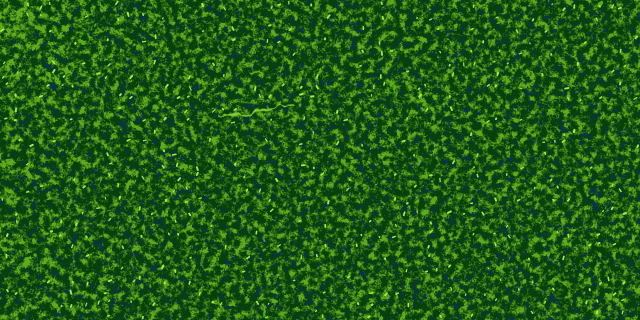
Reproduce this texture procedurally as a Shadertoy shader.

```glsl
#define BLOB_FREQ 48.0
#define GRAIN_FREQ 250.0
#define SPECK_FREQ 100.0
#define FLECK_CELLS 28.0
#define FLECK_SHARE 0.24
#define DARK vec3(0.03, 0.25, 0.04)
#define MID vec3(0.11, 0.35, 0.06)
#define LIGHT vec3(0.23, 0.49, 0.09)
#define BRIGHT vec3(0.37, 0.67, 0.11)
#define BLUE vec3(0.04, 0.19, 0.36)
#define FLECK vec3(0.66, 0.96, 0.26)

float hash(vec2 p) {
    vec3 q = fract(p.xyx * 0.1031);
    q += dot(q, q.yzx + 33.33);
    return fract((q.x + q.y) * q.z);
}

// Value noise with zero mean and unit deviation
float noise(vec2 p) {
    vec2 cell = floor(p), f = fract(p);
    f = f * f * (3.0 - 2.0 * f);
    float low = mix(hash(cell), hash(cell + vec2(1, 0)), f.x);
    float high = mix(hash(cell + vec2(0, 1)), hash(cell + vec2(1, 1)), f.x);
    return (mix(low, high, f.y) - 0.5) / 0.2145;
}

float slope(vec2 corner, vec2 offset) {
    float angle = 6.2832 * hash(corner);
    return dot(vec2(cos(angle), sin(angle)), offset);
}

// Gradient noise with unit deviation: evenly sized blobs, little broad drift
float blobNoise(vec2 p) {
    vec2 cell = floor(p), f = fract(p), e = vec2(0, 1);
    vec2 u = f * f * (3.0 - 2.0 * f);
    float low = mix(slope(cell, f), slope(cell + e.yx, f - e.yx), u.x);
    float high = mix(slope(cell + e, f - e), slope(cell + e.yy, f - e.yy), u.x);
    return mix(low, high, u.y) / 0.211;
}

vec2 rotate(vec2 p, float angle) {
    float c = cos(angle), s = sin(angle);
    return vec2(c * p.x - s * p.y, s * p.x + c * p.y);
}

float segmentDistance(vec2 p, vec2 a, vec2 b) {
    vec2 along = b - a;
    return length(p - a - along * clamp(dot(p - a, along) / dot(along, along), 0.0, 1.0));
}

// Mottled foliage: blobs, fine grain and a few broad pale patches
float foliage(vec2 p) {
    float blobs = 0.72 * blobNoise(rotate(p, 0.6) * BLOB_FREQ + 117.0)
                + 0.38 * blobNoise(rotate(p, 1.9) * BLOB_FREQ * 1.6 + 271.0);
    float grain = 0.48 * noise(rotate(p, 0.3) * GRAIN_FREQ + 300.0)
                + 0.22 * noise(rotate(p, 1.1) * GRAIN_FREQ * 0.6 + 500.0);
    float patches = 0.5 * smoothstep(1.5, 2.2, noise(p * 12.0 + 40.0));
    float coarse = 0.5 * exp(-6.0 * p.x) * blobNoise(rotate(p, 0.5) * 24.0 + 90.0);
    float corner = 0.9 * exp(-9.0 * length((p - vec2(0.03, 0.93)) * vec2(0.7, 1.0)));
    return blobs + grain + patches + coarse + corner - 0.03;
}

vec3 foliageColor(float level) {
    vec3 color = mix(DARK, MID, smoothstep(-0.6, 0.2, level));
    color = mix(color, LIGHT, clamp((level - 0.2) / 0.75, 0.0, 1.0));
    return mix(color, BRIGHT, clamp((level - 0.95) / 0.75, 0.0, 1.0));
}

// One short slanted fleck in some of the grid cells
float flecks(vec2 p, float pixel) {
    vec2 cell = floor(p * FLECK_CELLS);
    vec2 jitter = vec2(hash(cell + 11.0), hash(cell + 57.0)) - 0.5;
    vec2 q = p - (cell + 0.5 + 0.6 * jitter) / FLECK_CELLS;
    float size = hash(cell + 83.0);
    vec2 reach = rotate(vec2(mix(0.001, 0.005, size), 0.0), mix(0.1, 2.2, hash(cell + 131.0)));
    float d = segmentDistance(q, -reach, reach) - mix(0.0015, 0.0028, hash(cell + 29.0));
    return step(hash(cell + 201.0), FLECK_SHARE) * (1.0 - smoothstep(-0.5 * pixel, 0.7 * pixel, d));
}

// Wavering thread between two ends
float thread(vec2 p, vec2 a, vec2 b, float width, float pixel) {
    vec2 wobble = vec2(0.001, 0.0035) * noise(vec2(p.x * 55.0, 5.0)) + 0.001 * noise(p * 110.0);
    float d = segmentDistance(p + wobble, a, b);
    d -= width * (1.0 + 0.35 * noise(p * 90.0 + 7.0));
    return 1.0 - smoothstep(-0.7 * pixel, 0.7 * pixel, d);
}

void mainImage(out vec4 fragColor, in vec2 fragCoord) {
    vec2 p = fragCoord / iResolution.y;
    float pixel = 1.0 / iResolution.y;

    float level = foliage(p);
    vec3 color = foliageColor(level);

    // Blue specks in the shadows
    float speck = 0.85 * noise(rotate(p, 0.8) * SPECK_FREQ + 700.0)
                + 0.53 * noise(rotate(p, 0.2) * GRAIN_FREQ + 900.0);
    float shadow = 1.0 - smoothstep(-0.5, 0.2, level);
    color = mix(color, BLUE, shadow * smoothstep(-0.1, 2.4, speck));

    // Bright flecks and threads
    color = mix(color, FLECK, 0.95 * flecks(p, pixel));
    float strand = thread(p, vec2(0.685, 0.637), vec2(0.79, 0.648), 0.0027, pixel);
    strand = max(strand, thread(p, vec2(0.79, 0.648), vec2(0.92, 0.676), 0.0027, pixel));
    strand = max(strand, 0.6 * thread(p, vec2(0.318, 0.70), vec2(0.328, 0.64), 0.002, pixel));
    color = mix(color, mix(BRIGHT, FLECK, 0.5), 0.9 * strand);

    fragColor = vec4(color, 1.0);
}
```
